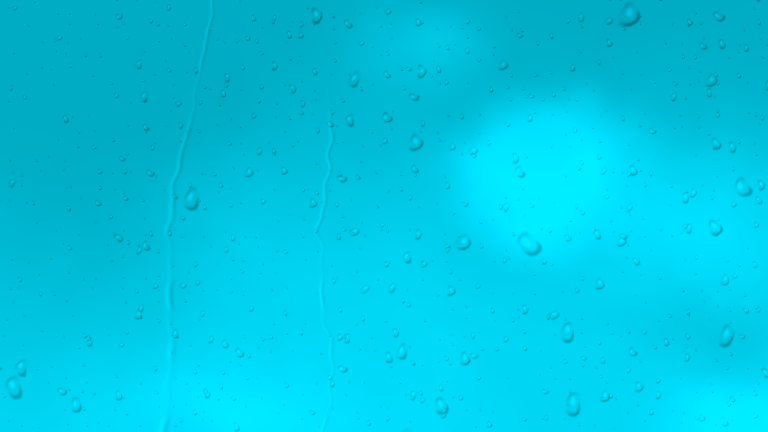
This texture is drawn by a Shadertoy shader. Its source:

```glsl
// Raindrops and thin water trails on a window before a cloudy cyan sky.

float hash(vec2 p) {
    return fract(sin(dot(p, vec2(127.1, 311.7))) * 43758.5453);
}

float noise(vec2 p) {
    vec2 i = floor(p), f = fract(p);
    f = f * f * (3.0 - 2.0 * f);
    return mix(mix(hash(i), hash(i + vec2(1, 0)), f.x),
               mix(hash(i + vec2(0, 1)), hash(i + vec2(1, 1)), f.x), f.y);
}

float fbm(vec2 p) {
    float sum = 0.0, amp = 0.5;
    for (int i = 0; i < 4; i++) {
        sum += amp * noise(p);
        p = p * 2.03 + 17.3;
        amp *= 0.5;
    }
    return sum;
}

float glow(vec2 p, vec2 center, vec2 size) {
    vec2 q = (p - center) / size;
    return exp(-dot(q, q));
}

// Blurred sky: dark upper corners, bright base and soft clouds
float sky(vec2 p) {
    vec2 w = p + 0.22 * (vec2(fbm(p * 3.0), fbm(p * 3.0 + 40.0)) - 0.47);
    float height = w.y + 0.3 * smoothstep(0.9, 0.0, w.x);
    float light = mix(0.845, 0.675, smoothstep(0.2, 0.98, height));
    light += 0.15 * smoothstep(0.15, 0.8, glow(w, vec2(1.28, 0.61), vec2(0.25, 0.17)));
    light += 0.08 * glow(w, vec2(1.62, 0.50), vec2(0.25, 0.13));
    light += 0.10 * glow(w, vec2(0.96, 0.88), vec2(0.13, 0.10));
    light += 0.07 * glow(w, vec2(0.56, 0.06), vec2(0.24, 0.09));
    light += 0.12 * glow(w, vec2(1.68, 0.03), vec2(0.14, 0.10));
    light -= 0.07 * glow(w, vec2(1.68, 0.25), vec2(0.22, 0.12));
    return light + 0.05 * (fbm(p * 4.0 + 9.0) - 0.47) * smoothstep(1.1, 0.6, height);
}

// Shading of one drop in its own unit space
float dropShade(vec2 q, float soft, float seed) {
    float angle = 1.4 * (seed - 0.5);
    vec2 e = mat2(cos(angle), sin(angle), -sin(angle), cos(angle)) * q;
    e.x += 0.22 * sin(e.y * 2.0 + seed * 40.0);
    e.x *= 1.2 + 0.4 * fract(seed * 7.0) + 0.2 * e.y;
    float d = length(e);
    float body = 1.0 - smoothstep(1.0 - soft, 1.0 + soft, d);
    float rim = smoothstep(0.45, 0.95, d);
    float side = dot(q, vec2(0.6, -0.8));
    float shade = -0.02 - 0.22 * rim * smoothstep(-0.1, 0.8, side);
    shade -= 0.10 * rim * smoothstep(0.2, 0.9, -side);
    shade += 0.10 * smoothstep(0.55, 0.1, length(e - vec2(-0.15, 0.2)));
    return body * shade;
}

// Drops scattered on a jittered grid
float drops(vec2 p, float cell, float small, float large, float share) {
    float shade = 0.0;
    vec2 home = floor(p / cell);
    for (int y = -1; y <= 1; y++)
    for (int x = -1; x <= 1; x++) {
        vec2 id = home + vec2(x, y);
        vec2 key = id + cell * 311.0;
        vec2 center = (id + 0.15 + 0.7 * vec2(hash(key), hash(key + 31.7))) * cell;
        float size = hash(key + 57.3);
        float radius = mix(small, large, size * size * size);
        float dry = smoothstep(0.25, 0.75, center.y) * smoothstep(0.75, 0.2, center.x);
        if (hash(key + 83.1) < share * (1.0 - 0.9 * dry)) {
            float soft = 0.12 + 1.0 / (iResolution.y * radius);
            shade += dropShade((p - center) / radius, soft, hash(key + 11.9));
        }
    }
    return shade;
}

// Pale runnel with a dark flank, broken up along its length
float trail(vec2 p, float middle, float width, float rough) {
    float x = p.x - middle - rough * (noise(vec2(p.y * 28.0, middle * 2.0)) - 0.5);
    float breaks = 0.3 + 0.7 * smoothstep(0.3, 0.7, noise(vec2(p.y * 16.0, 5.0)));
    float pale = exp(-pow(x / width, 2.0));
    float dark = exp(-pow((x - 1.6 * width) / width, 2.0));
    return breaks * (0.06 * pale - 0.06 * dark);
}

void mainImage(out vec4 fragColor, in vec2 fragCoord) {
    vec2 p = fragCoord / iResolution.y;
    float light = sky(p);

    // Two water trails
    float leftPath = 0.375 + 0.11 * p.y * p.y + 0.012 * sin(p.y * 9.0);
    light += trail(p, leftPath, mix(0.007, 0.003, p.y), 0.012);
    float midPath = 0.75 + 0.012 * sin(p.y * 11.0);
    light += trail(p, midPath, 0.0035, 0.02) * smoothstep(0.82, 0.7, p.y);

    // Large, medium and tiny drops
    light += drops(p, 0.125, 0.011, 0.030, 0.55);
    light += drops(p + 0.37, 0.062, 0.006, 0.014, 0.50);
    light += drops(p + 0.71, 0.034, 0.0025, 0.006, 0.45);

    light = clamp(light, 0.45, 0.93);
    fragColor = vec4(0.0, light, min(light * 1.14, 1.0), 1.0);
}
```
